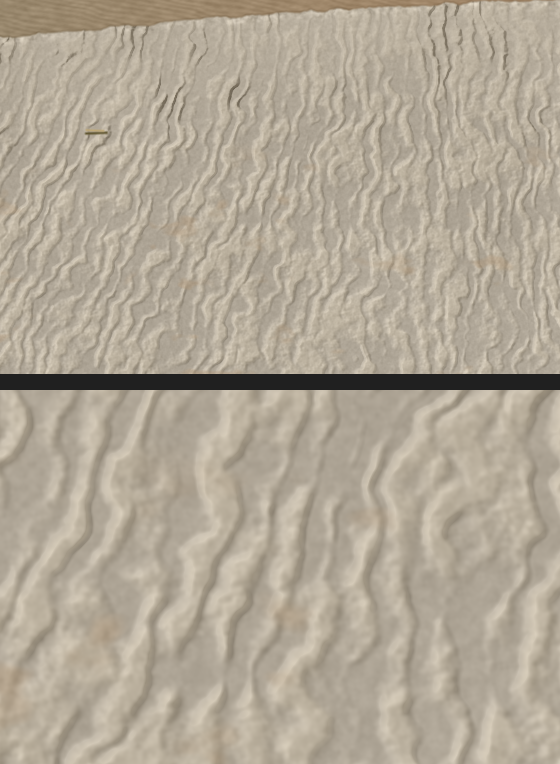
Top, the full canvas; bottom, a detail of the centre.
A Shadertoy shader for this texture:

```glsl
const float TAU = 6.2831853;
const vec3 TROUGH = vec3(0.680, 0.645, 0.587);
const vec3 RIDGE = vec3(0.742, 0.702, 0.630);
const vec3 OCHRE = vec3(0.690, 0.600, 0.490);
const vec3 WET_SAND = vec3(0.615, 0.530, 0.420);

float hash(vec2 p) {
    vec3 q = fract(p.xyx * vec3(0.1031, 0.1030, 0.0973));
    q += dot(q, q.yzx + 33.33);
    return fract((q.x + q.y) * q.z);
}

float noise(vec2 p) {
    vec2 cell = floor(p), f = fract(p);
    f = f * f * (3.0 - 2.0 * f);
    float low = mix(hash(cell), hash(cell + vec2(1, 0)), f.x);
    float high = mix(hash(cell + vec2(0, 1)), hash(cell + vec2(1, 1)), f.x);
    return mix(low, high, f.y);
}

float fbm(vec2 p, int octaves) {
    float sum = 0.0, weight = 0.5, total = 0.0;
    for (int i = 0; i < octaves; i++) {
        sum += weight * noise(p);
        total += weight;
        weight *= 0.5;
        p = mat2(1.6, 1.2, -1.2, 1.6) * p + 17.3;
    }
    return sum / total;
}

// Short lumpy ripples: gentle left flanks, steeper right flanks
float rippleHeight(vec2 p, float spacing) {
    float lean = mix(0.48, -0.08, smoothstep(0.1, 1.4, p.x));
    float across = p.x - lean * (p.y - 0.5);
    across += 0.050 * (noise(p * vec2(8.0, 7.0)) - 0.5);
    across += 0.032 * (noise(p * vec2(20.0, 22.0) + 40.0) - 0.5);
    across += 0.014 * (noise(p * vec2(48.0, 50.0) + 11.0) - 0.5);
    float phase = TAU * across / spacing;
    float wave = sin(phase - 0.35 * sin(phase));
    float breaks = noise(vec2(across * 30.0, p.y * 17.0) + 70.0) - 0.5;
    float lumps = fbm(p * 46.0, 3) - 0.5;
    float ridge = smoothstep(-0.55, 0.85, 0.50 * wave + 1.9 * breaks + 0.9 * lumps);
    return ridge * (1.0 + 0.7 * lumps) + 0.2 * lumps;
}

// Slope along the direction pointing away from the light
float slopeAlong(vec2 p, vec2 dir, float reach, float spacing) {
    return rippleHeight(p + dir * reach, spacing)
         - rippleHeight(p - dir * reach, spacing);
}

float bankDepth(float x) {
    float lumps = fbm(vec2(x * 45.0, 3.0), 3) - 0.5;
    return 0.002 + 0.100 * pow(max(1.0 - x, 0.0), 1.5) + 0.016 * lumps;
}

vec3 sandColor(vec2 p, float below) {
    float spacing = 0.041;
    float height = rippleHeight(p, spacing);
    float slope = slopeAlong(p, normalize(vec2(1.0, -0.6)), 0.0026, spacing);
    float relief = mix(0.45, 1.0, smoothstep(0.03, 0.35, below));
    vec3 color = mix(TROUGH, RIDGE, mix(0.55, clamp(height, 0.0, 1.0), relief));

    // Sunlit flanks, patchy shadows and a few thin cracks near the bank
    float patchy = mix(0.55, 1.0, noise(p * 24.0 + 33.0));
    float cracks = smoothstep(0.55, 0.85, noise(p * vec2(11.0, 8.0) + 9.0));
    cracks *= 1.0 - smoothstep(0.20, 0.45, below);
    color += relief * 0.25 * clamp(slope, 0.0, 0.35);
    color += relief * 0.25 * patchy * clamp(slope, -0.50, 0.0);
    color -= cracks * 0.50 * clamp(-slope - 0.10, 0.0, 0.35);

    // Ochre stains, broad tone and fine grain
    float stain = smoothstep(0.70, 0.86, fbm(p * vec2(12.0, 20.0) + 5.0, 3));
    color = mix(color, OCHRE, 0.50 * stain * smoothstep(0.3, 0.5, below));
    color += 0.05 * (fbm(p * 3.0 + 21.0, 2) - 0.5);
    color += 0.06 * (fbm(p * 140.0, 2) - 0.5);
    color += vec3(0.012, 0.010, 0.008) * (1.0 - below);
    return color;
}

vec3 wetSandColor(vec2 p) {
    float warp = 3.0 * noise(p * vec2(14.0, 30.0));
    float ripples = sin(TAU * (p.y * 70.0 + p.x * 14.0) + 2.0 * warp);
    float tone = 0.018 * ripples + 0.09 * (fbm(p * vec2(45.0, 90.0), 3) - 0.5);
    return WET_SAND + tone + vec3(0.03, 0.0, -0.01) * (p.x - 0.6);
}

float segment(vec2 p, vec2 a, vec2 b) {
    vec2 line = b - a;
    float t = clamp(dot(p - a, line) / dot(line, line), 0.0, 1.0);
    return length(p - a - line * t);
}

void mainImage(out vec4 fragColor, in vec2 fragCoord) {
    vec2 p = fragCoord / iResolution.y;
    float x = fragCoord.x / iResolution.x;
    float soft = 1.5 / iResolution.y;
    float below = 1.0 - p.y - bankDepth(x);
    vec3 color = sandColor(p, below);

    // Pale crumbling lip along the bank
    float lip = smoothstep(0.0, 0.006, below) * (1.0 - smoothstep(0.006, 0.03, below));
    color += lip * (0.03 + 0.22 * (fbm(p * 85.0, 2) - 0.5));
    vec3 wet = wetSandColor(p) - 0.07 * smoothstep(-0.008, 0.0, below);
    color = mix(wet, color, smoothstep(-soft, soft, below));

    // Small piece of driftwood with its shadow
    vec2 drift = p - vec2(0.255 * iResolution.x / iResolution.y / 1.5, 0.648);
    float shadow = segment(drift, vec2(-0.024, -0.005), vec2(0.030, -0.003)) - 0.003;
    float wood = segment(drift, vec2(-0.023, 0.004), vec2(0.022, 0.002)) - 0.002;
    color = mix(color, vec3(0.36, 0.32, 0.17), 1.0 - smoothstep(-soft, soft, shadow));
    color = mix(color, vec3(0.76, 0.66, 0.44), 1.0 - smoothstep(-soft, soft, wood));
    fragColor = vec4(clamp(color, 0.0, 1.0), 1.0);
}
```
